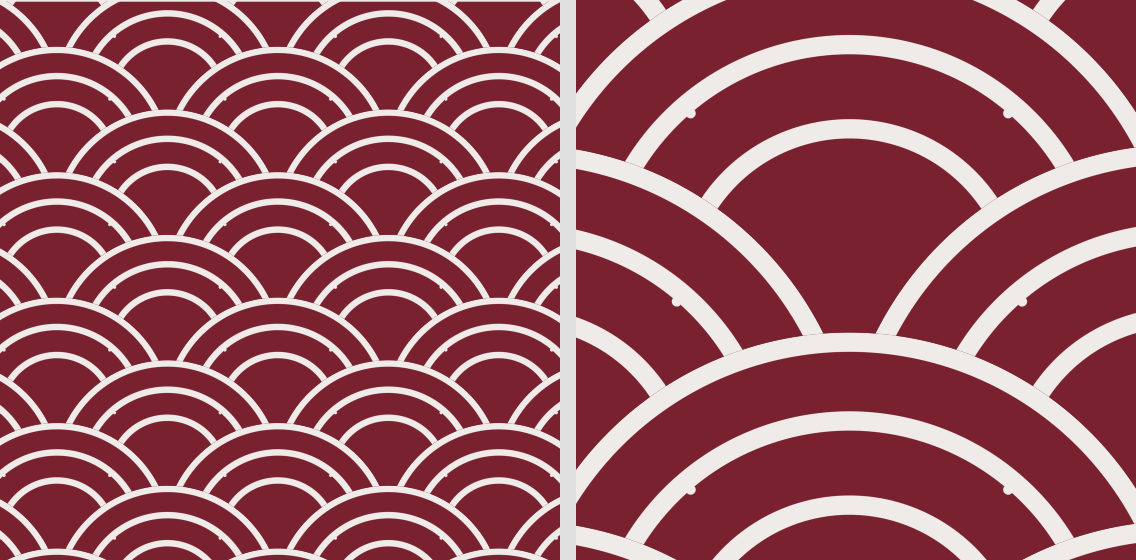
Left: the whole. Right: its middle third, enlarged.
Give the GLSL for this pattern, as a three.js fragment shader.

```glsl
varying vec2 vUv;

const vec3 BURGUNDY = vec3(0.48, 0.13, 0.19);
const vec3 CREAM = vec3(0.938, 0.923, 0.911);

const float COLUMN_STEP = 0.3945;
const float ROW_STEP = 0.112;
const vec2 FIRST_CENTRE = vec2(0.1016, 0.7137);
const float LINE_WIDTH = 0.0115;
const float OUTER_RING = 0.1973;
const float MIDDLE_RING = 0.1504;
const float INNER_RING = 0.1003;
const vec2 BURR_CENTRE = vec2(0.0945, 0.1095);
const float BURR_RADIUS = 0.003;
const float TOP_BORDER = 0.003;

// Antialiased coverage of a signed distance, negative inside
float coverage(float dist, float blur) {
  return 1.0 - smoothstep(-blur, blur, dist);
}

float ringDistance(float radius, float ringRadius, float width) {
  return abs(radius - ringRadius) - 0.5 * width;
}

// Offset from the nearest scale centre in a row; odd rows shift by half a column
vec2 scaleOffset(vec2 p, float row) {
  float shift = 0.5 * mod(row, 2.0);
  float column = (p.x - FIRST_CENTRE.x) / COLUMN_STEP - shift;
  float x = (fract(column + 0.5) - 0.5) * COLUMN_STEP;
  return vec2(x, p.y - FIRST_CENTRE.y - row * ROW_STEP);
}

// Three concentric rings, with a small burr on each side of the middle one
float scaleLines(vec2 offset) {
  float radius = length(offset);
  float dist = ringDistance(radius, OUTER_RING, LINE_WIDTH);
  dist = min(dist, ringDistance(radius, MIDDLE_RING, LINE_WIDTH));
  dist = min(dist, ringDistance(radius, INNER_RING, LINE_WIDTH));
  vec2 mirrored = vec2(abs(offset.x), offset.y);
  return min(dist, length(mirrored - BURR_CENTRE) - BURR_RADIUS);
}

// Overlapping rows painted from back to front, lower rows on top
vec3 overlappingScales(vec2 p, float blur) {
  float scaleRadius = OUTER_RING + 0.5 * LINE_WIDTH;
  float frontRow = floor((p.y - scaleRadius - FIRST_CENTRE.y) / ROW_STEP);
  vec3 colour = BURGUNDY;
  for (int i = 4; i >= 0; i--) {
    vec2 offset = scaleOffset(p, frontRow + float(i));
    vec3 scaleColour = mix(BURGUNDY, CREAM, coverage(scaleLines(offset), blur));
    colour = mix(colour, scaleColour, coverage(length(offset) - scaleRadius, blur));
  }
  return colour;
}

void main() {
  float blur = 0.7 * fwidth(vUv.y);
  vec3 colour = overlappingScales(vUv, blur);

  // Thin pale strip along the top edge
  colour = mix(colour, CREAM, coverage(1.0 - TOP_BORDER - vUv.y, blur));
  gl_FragColor = vec4(colour, 1.0);
}
```
